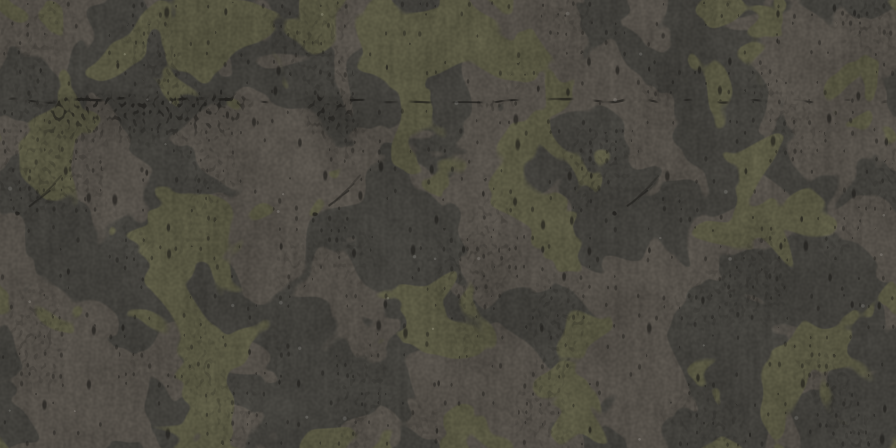
A WebGL 2 fragment shader for this texture:

```glsl
#version 300 es
precision highp float;
// Tiling three-tone camouflage on worn concrete with pits, streaks and scratches.
uniform vec2 u_resolution;
out vec4 fragColor;

const float TAU = 6.2831853;
const vec3 BROWN = vec3(0.322, 0.304, 0.278);
const vec3 DARK = vec3(0.252, 0.247, 0.229);
const vec3 OLIVE = vec3(0.337, 0.332, 0.253);

float hash(vec2 cell, float seed) {
    uvec2 c = uvec2(cell);
    uint h = c.x * 1597334677u ^ c.y * 3812015801u ^ uint(seed) * 2654435769u;
    h = (h ^ (h >> 16)) * 2246822519u;
    h = (h ^ (h >> 13)) * 3266489917u;
    return float((h ^ (h >> 16)) >> 8) / 16777216.0;
}

float slope(vec2 cell, vec2 offset, vec2 cells, float seed) {
    float angle = TAU * hash(mod(cell, cells), seed);
    return dot(vec2(cos(angle), sin(angle)), offset);
}

// Gradient noise that wraps after a whole number of cells.
float noise(vec2 uv, vec2 cells, float seed) {
    vec2 p = uv * cells, i = floor(p), f = p - i;
    vec2 w = f * f * f * (f * (f * 6.0 - 15.0) + 10.0);
    vec2 e = vec2(1.0, 0.0);
    float low = mix(slope(i, f, cells, seed), slope(i + e, f - e, cells, seed), w.x);
    float high = mix(slope(i + e.yx, f - e.yx, cells, seed),
                     slope(i + 1.0, f - 1.0, cells, seed), w.x);
    return mix(low, high, w.y);
}

// Rounded lobes: three octaves over a gently bent domain.
float blobField(vec2 uv, float seed) {
    vec2 bend = vec2(noise(uv, vec2(12, 6), seed + 3.0), noise(uv, vec2(12, 6), seed + 4.0));
    uv += bend * vec2(0.035, 0.07);
    return noise(uv, vec2(8, 4), seed)
         + 0.55 * noise(uv + 0.13, vec2(18, 9), seed + 1.0)
         + 0.26 * noise(uv + 0.37, vec2(38, 19), seed + 2.0);
}

float cover(float field, float level) {
    float soft = max(0.025, fwidth(field));
    return smoothstep(level - soft, level + soft, field);
}

// One upright oval per chosen cell; radius is in canvas heights.
float pits(vec2 uv, vec2 cells, float share, float radius, float stretch, float seed) {
    vec2 p = uv * cells, cell = mod(floor(p), cells);
    vec2 centre = 0.3 + 0.4 * vec2(hash(cell, seed), hash(cell, seed + 1.0));
    vec2 d = (fract(p) - centre) / cells * vec2(2.0, 1.0 / stretch);
    float r = radius * (0.5 + 0.7 * hash(cell, seed + 2.0));
    return step(hash(cell, seed + 3.0), share) * (1.0 - smoothstep(r * 0.5, r * 1.4, length(d)));
}

float segment(vec2 p, vec2 a, vec2 b) {
    vec2 ab = b - a;
    return length(p - a - ab * clamp(dot(p - a, ab) / dot(ab, ab), 0.0, 1.0));
}

// Slanted gouges with a small hole at the lower end, repeated across.
float scratches(vec2 uv, float repeats, float height) {
    vec2 p = vec2((fract(uv.x * repeats + 0.4) - 0.5) * 2.0 / repeats, uv.y - height);
    p += 0.006 * noise(uv, vec2(90, 45), 71.0);
    float mark = 0.0;
    for (int i = 0; i < 3; i++) {
        float k = float(i);
        vec2 start = vec2(0.012 * k, 0.008 * k);
        float d = segment(p, start, start + vec2(0.045, 0.035 + 0.008 * k));
        mark = max(mark, (0.8 - 0.2 * k) * (1.0 - smoothstep(0.0005, 0.004, d)));
    }
    float hole = 1.0 - smoothstep(0.003, 0.007, length(p + vec2(0.03, 0.018)));
    return max(mark, hole);
}

// Broken horizontal joint with dirt spreading below it.
float joint(vec2 uv, float height, float speckle) {
    float y = uv.y - height + 0.012 * noise(uv, vec2(24, 12), 81.0);
    float patchy = smoothstep(0.0, 0.3, noise(uv, vec2(10, 2), 82.0));
    float crack = (1.0 - smoothstep(0.001, 0.004, abs(y)))
                * smoothstep(0.0, 0.25, noise(uv, vec2(50, 8), 83.0));
    float dirt = smoothstep(-0.14, 0.0, y) * (1.0 - smoothstep(0.0, 0.02, y));
    return 0.7 * crack + patchy * dirt * (0.18 + 0.6 * speckle);
}

void main() {
    vec2 uv = gl_FragCoord.xy / u_resolution;

    // Paint
    vec3 colour = mix(BROWN, DARK, cover(blobField(uv, 10.0), 0.0));
    colour = mix(colour, OLIVE, cover(blobField(uv + 0.21, 30.0), 0.165));

    // Uneven tone, vertical streaks and fine grain
    float tone = 0.10 * noise(uv, vec2(10, 5), 50.0) + 0.08 * noise(uv, vec2(34, 17), 51.0);
    tone += 0.08 * noise(uv, vec2(150, 7), 52.0) + 0.07 * noise(uv, vec2(120, 60), 53.0);
    tone += 0.11 * noise(uv, vec2(251, 121), 54.0);
    colour *= 1.0 + tone;

    // Wear
    float worn = smoothstep(-0.1, 0.35, noise(uv, vec2(12, 4), 60.0));
    float speckle = smoothstep(0.08, 0.4, noise(uv, vec2(190, 70), 61.0));
    float damage = 0.45 * pits(uv, vec2(110, 46), 0.10 + 0.22 * worn, 0.0032, 1.7, 62.0);
    damage = max(damage, 0.65 * pits(uv, vec2(34, 17), 0.14, 0.0048, 2.2, 66.0));
    damage = max(damage, 0.22 * worn * speckle);
    damage = max(damage, joint(uv, 0.775, speckle));
    damage = max(damage, 0.75 * scratches(uv, 3.0, 0.54));
    colour = mix(colour, vec3(0.115, 0.11, 0.10), clamp(damage, 0.0, 0.85));

    // Sparse pale chips
    colour += 0.10 * pits(uv, vec2(40, 20), 0.05, 0.004, 1.0, 90.0);
    fragColor = vec4(colour, 1.0);
}
```
